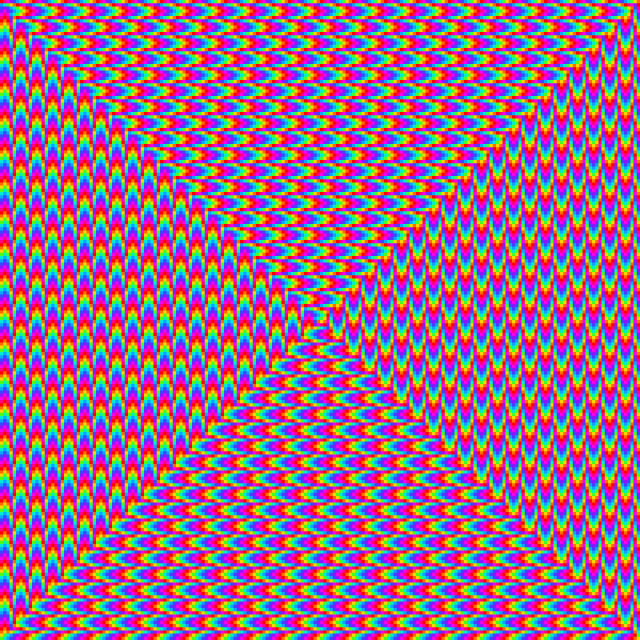
A Shadertoy shader for this pattern:

```glsl
// A square spiral of the whole numbers from one, winding counterclockwise from
// the centre of a grid. Each cell takes one of ten rainbow colours by the last
// digit of its number, which makes arrow-like bands in four triangular sectors.

const float GRID_CELLS = 200.0;     // cells along each side
const vec2 START_CELL = vec2(99.0); // cell of the first number, from lower left
const float FIRST_NUMBER = 1.0;     // number in the start cell
const int COLOUR_COUNT = 10;        // colours before the sequence repeats
const int SAMPLES = 4;              // antialiasing samples per axis

const vec3 RAINBOW[COLOUR_COUNT] = vec3[COLOUR_COUNT](
    vec3(1.0, 0.0, 0.0),   // red
    vec3(1.0, 0.42, 0.0),  // orange
    vec3(0.96, 0.84, 0.0), // yellow
    vec3(0.28, 1.0, 0.1),  // green
    vec3(0.0, 0.92, 0.82), // turquoise
    vec3(0.05, 0.64, 1.0), // azure
    vec3(0.22, 0.28, 1.0), // blue
    vec3(0.56, 0.08, 1.0), // violet
    vec3(0.96, 0.0, 0.95), // magenta
    vec3(1.0, 0.0, 0.5));  // rose

// Steps along the spiral to a cell given relative to the start
float spiralIndex(vec2 cell) {
    float ring = max(abs(cell.x), abs(cell.y));
    float base = 4.0 * ring * ring;
    if (cell.y == -ring) return base + 3.0 * ring + cell.x; // bottom
    if (cell.x == -ring) return base + ring - cell.y;       // left
    if (cell.y == ring) return base - ring - cell.x;        // top
    return base - 3.0 * ring + cell.y;                      // right
}

vec3 rainbow(float number) {
    return RAINBOW[int(mod(number + 0.5, float(COLOUR_COUNT)))];
}

vec3 pattern(vec2 uv) {
    vec2 cell = floor(clamp(uv, 0.0, 0.99999) * GRID_CELLS);
    return rainbow(spiralIndex(cell - START_CELL) + FIRST_NUMBER);
}

void mainImage(out vec4 fragColor, in vec2 fragCoord) {
    // Fit the square to the canvas and average samples for soft cell edges
    float side = min(iResolution.x, iResolution.y);
    vec2 corner = 0.5 * (iResolution.xy - side);
    vec3 colour = vec3(0.0);
    for (int j = 0; j < SAMPLES; j++) {
        for (int i = 0; i < SAMPLES; i++) {
            vec2 offset = (vec2(i, j) + 0.5) / float(SAMPLES) - 0.5;
            colour += pattern((fragCoord + offset - corner) / side);
        }
    }
    fragColor = vec4(colour / float(SAMPLES * SAMPLES), 1.0);
}
```
